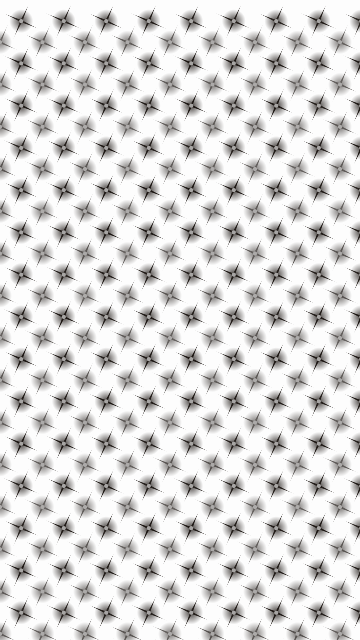
Write a WebGL 1 fragment shader that draws this pattern.

```glsl
precision highp float;
uniform vec2 u_resolution;

float hash(vec2 p) {
  return fract(sin(dot(p, vec2(27.17, 91.73))) * 4375.85);
}

// Half-width profile of a thin arm lying along the x axis
float armDistance(vec2 a) {
  return a.y - 0.027 * (1.0 - a.x / 0.34);
}

// Paints one star, with p measured in cells from its centre
vec3 paintStar(vec3 color, vec2 p, float strength, float pixel) {
  // Soft round halo
  float radius = length(p);
  float halo = max(0.0, 1.0 - radius / 0.28);
  float dark = 0.75 * strength * halo;

  // Four tapered arms, tilted clockwise
  float tilt = radians(24.0);
  vec2 axis = vec2(cos(tilt), sin(tilt));
  vec2 arm = abs(vec2(dot(p, axis), dot(p, vec2(-axis.y, axis.x))));
  float d = min(armDistance(arm), armDistance(arm.yx));
  float spike = 1.0 - smoothstep(-0.5 * pixel, 0.5 * pixel, d);
  dark = mix(dark, max(dark, 0.88 * strength), spike);

  // Pale button in the middle
  float button = 1.0 - smoothstep(-0.5 * pixel, 0.5 * pixel, radius - 0.048);
  dark = mix(dark, 0.27 + 0.08 * strength, button);

  return color - dark * vec3(0.975, 1.0, 1.015);
}

void main() {
  // Grid cells counted from the top left corner
  vec2 fromTop = vec2(gl_FragCoord.x, u_resolution.y - gl_FragCoord.y);
  vec2 grid = fromTop / u_resolution.x * vec2(8.47, 8.52);
  float pixel = 8.5 / u_resolution.x;
  vec3 color = vec3(0.994);

  // Strong stars in the cell centres
  vec2 cell = floor(grid);
  float strong = 0.97 + 0.06 * hash(cell);
  color = paintStar(color, grid - cell - 0.5, strong, pixel);

  // Faint stars on the cell corners, starting below the top edge
  vec2 corner = floor(grid + 0.5);
  float faint = (0.69 + 0.08 * hash(corner + 31.0)) * step(0.5, corner.y);
  if (faint > 0.0) color = paintStar(color, grid - corner, faint, pixel);

  gl_FragColor = vec4(clamp(color, 0.0, 1.0), 1.0);
}
```
